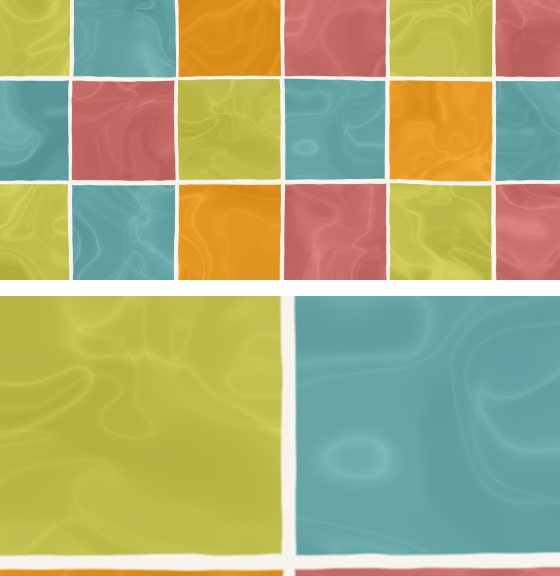
Top: the whole. Bottom: its middle third, enlarged.
A Shadertoy shader for this pattern:

```glsl
const vec2 PITCH = vec2(0.378, 0.371);       // tile spacing, in canvas heights
const vec2 ORIGIN = vec2(-0.1255, -0.0225);  // lower left corner of tile (0, 0)
const float HALF_GAP = 0.0072;
const float SIDE_JITTER = 0.004;
const float SIDE_TILT = 0.007;
const float GRID_WOBBLE = 0.009;
const float EDGE_ROUGHNESS = 0.0025;
const float EDGE_SOFTNESS = 0.0022;
const float SWIRL_SCALE = 6.0;
const float SWIRL_WARP = 2.2;
const float SHADE_STRENGTH = 0.085;
const float VEIN_STRENGTH = 0.065;

const vec3 GROUT = vec3(0.97, 0.955, 0.93);
const vec3 GLAZES[4] = vec3[4](
    vec3(0.38, 0.63, 0.635),   // teal
    vec3(0.75, 0.74, 0.30),    // lime
    vec3(0.77, 0.42, 0.405),   // rose
    vec3(0.89, 0.59, 0.13));   // orange

// Glaze order along even rows, then odd rows
const int LAYOUT[12] = int[12](1, 0, 3, 2, 1, 2,
                               0, 2, 1, 0, 3, 0);

float hash(vec2 p) {
    vec3 q = fract(vec3(p.xyx) * 0.1031);
    q += dot(q, q.yzx + 33.33);
    return fract((q.x + q.y) * q.z);
}

vec4 hash4(vec2 p) {
    return vec4(hash(p), hash(p + 17.3), hash(p + 41.7), hash(p + 73.1));
}

float noise(vec2 p) {
    vec2 i = floor(p), f = fract(p);
    f = f * f * f * (f * (f * 6.0 - 15.0) + 10.0);
    return mix(mix(hash(i), hash(i + vec2(1, 0)), f.x),
               mix(hash(i + vec2(0, 1)), hash(i + vec2(1, 1)), f.x), f.y);
}

vec2 noise2(vec2 p) {
    return vec2(noise(p), noise(p + vec2(37.2, 11.8)));
}

// Cloudy shade with bright creases, centred near zero
float swirl(vec2 p) {
    vec2 q = p + SWIRL_WARP * (noise2(p * 0.8) - 0.5);
    q += 0.6 * SWIRL_WARP * (noise2(q * 1.3 + 5.0) - 0.5);
    float cloud = noise(q * 0.7 + 9.0) - 0.5;
    float crease = 1.0 - abs(2.0 * noise(q) - 1.0);
    float fine = 1.0 - abs(2.0 * noise(q * 1.7 + 23.0) - 1.0);
    float veins = pow(crease, 5.0) + 0.5 * pow(fine, 6.0);
    return SHADE_STRENGTH * cloud + VEIN_STRENGTH * (veins - 0.35);
}

vec3 glaze(vec2 id) {
    int column = int(mod(id.x, 6.0));
    int row = int(mod(id.y, 2.0));
    return GLAZES[LAYOUT[row * 6 + column]];
}

// Coverage of a hand-cut tile whose four sides shift and tilt separately
float tileMask(vec2 local, vec2 id, vec2 p) {
    vec4 along = local.yxyx / PITCH.yxyx - 0.5;
    vec4 sides = vec4(local, PITCH - local) - HALF_GAP;
    sides += SIDE_JITTER * (hash4(id + 3.0) - 0.5);
    sides += SIDE_TILT * (hash4(id + 107.0) - 0.5) * along;
    sides += EDGE_ROUGHNESS * (noise(p * 28.0 + id * 13.0) - 0.5);
    float inside = min(min(sides.x, sides.y), min(sides.z, sides.w));
    float soft = max(EDGE_SOFTNESS, 0.7 / iResolution.y);
    return smoothstep(-soft, soft, inside);
}

void mainImage(out vec4 fragColor, in vec2 fragCoord) {
    vec2 p = fragCoord / iResolution.y;

    // Slightly uneven grid
    vec2 bent = p + GRID_WOBBLE * (noise2(p * 3.5 + 50.0) - 0.5);
    vec2 grid = (bent - ORIGIN) / PITCH;
    vec2 id = floor(grid);
    vec2 local = (grid - id) * PITCH;

    // Each tile has its own swirl
    vec2 swirlOffset = 60.0 * hash4(id + 211.0).xy;
    vec3 tile = glaze(id) + swirl(p * SWIRL_SCALE + swirlOffset);

    vec3 color = mix(GROUT, tile, tileMask(local, id, p));
    fragColor = vec4(clamp(color, 0.0, 1.0), 1.0);
}
```
